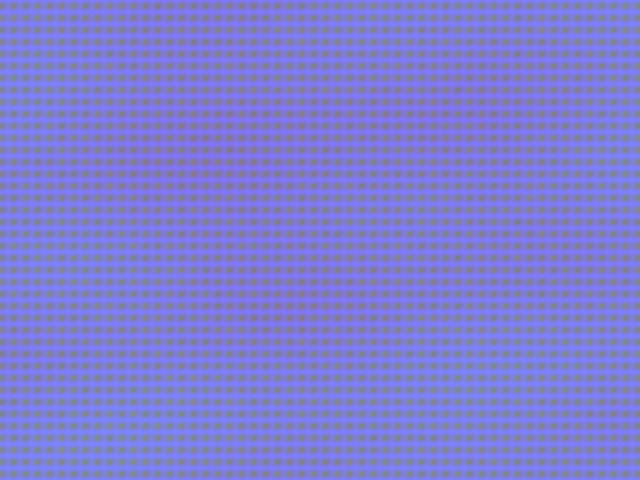
Give the GLSL for this texture map, as a WebGL 1 fragment shader.

```glsl
precision highp float;
// Tangent-space normal map: a square grid of soft conical dimples with faint tint wear.

uniform vec2 u_resolution;

const float ROWS = 40.0;                      // cells over the canvas height
const vec2  DIMPLE_STRETCH = vec2(0.86, 1.13); // wider than tall, so rows join up
const float DIMPLE_SHEAR = 0.14;              // lean of each dimple to the upper right
const float TIP_SOFTNESS = 0.05;              // rounding of the cone tip, in cells
const float BLUE_BASE = 0.475;                // blue at the dimple centre
const float BLUE_SLOPE = 0.92;                // blue gained per cell of distance
const float BLUE_MAX = 0.99;                  // blue of the flat bands
const vec2  FLAT_TINT = vec2(0.498, 0.488);   // red and green between dimples
const vec2  CENTRE_TINT = vec2(0.502, 0.508); // red and green at the centre
const float TILT = 0.07;                      // red-green lean across a dimple
const float CELL_WEAR = 0.03;                 // tint change from cell to cell
const float BROAD_WEAR = 0.022;               // tint drift over the whole sheet
const float BROAD_SHADE = 0.012;              // blue drift over the whole sheet
const vec2  DRIFT_CENTRE = vec2(-0.04, 0.18); // most purple spot, in canvas heights

vec2 hash22(vec2 p) {
  vec2 q = vec2(dot(p, vec2(127.1, 311.7)), dot(p, vec2(269.5, 183.3)));
  return fract(sin(q) * 43758.5);
}

// Slow drift, low near one spot, with layered sines; p is in canvas heights.
float broadDrift(vec2 p) {
  vec2 offset = (p - DRIFT_CENTRE) * vec2(1.5, 2.0);
  float drift = 1.0 - 2.0 * exp(-dot(offset, offset));
  drift += 0.35 * sin(p.x * 9.1 + 1.3 * sin(p.y * 5.7));
  drift += 0.35 * sin(p.y * 17.3 - p.x * 2.9 + 0.8);
  return drift;
}

// Rounded cone distance from the cell centre, in cells.
float dimpleDistance(vec2 local) {
  vec2 leaned = local - DIMPLE_SHEAR * vec2(local.y, 0.0);
  vec2 stretched = leaned * DIMPLE_STRETCH;
  return sqrt(dot(stretched, stretched) + TIP_SOFTNESS * TIP_SOFTNESS);
}

void main() {
  // Square cells, with a grid corner in the middle of the canvas
  vec2 p = (gl_FragCoord.xy - 0.5 * u_resolution) / u_resolution.y;
  vec2 grid = p * ROWS;
  vec2 cell = floor(grid);
  vec2 local = fract(grid) - 0.5;
  float drift = broadDrift(p);

  // Blue rises linearly away from each centre
  float dist = dimpleDistance(local);
  float blue = min(BLUE_BASE + BLUE_SLOPE * dist, BLUE_MAX);
  blue += BROAD_SHADE * drift;

  // Red and green: greener to the upper left, redder to the lower right
  float inside = 1.0 - smoothstep(0.05, 0.5, dist);
  vec2 tint = mix(FLAT_TINT, CENTRE_TINT, inside);
  float lean = dot(local, vec2(0.7, -0.7));
  tint += TILT * lean * inside * vec2(1.0, -1.0);

  // Wear: per-cell tint inside dimples, broad drift everywhere
  tint += CELL_WEAR * (hash22(cell) - 0.5) * inside;
  tint += BROAD_WEAR * drift * vec2(-0.3, 1.0);

  gl_FragColor = vec4(tint, blue, 1.0);
}
```
